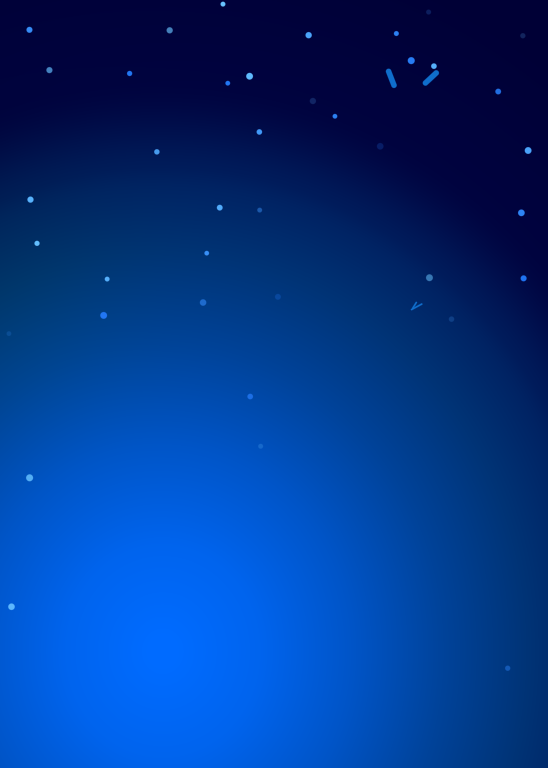
Give the GLSL for this background, as a WebGL 1 fragment shader.

```glsl
precision highp float;
// Night sky: a wide blue glow at the lower left fades into navy at the top right.
// The glow is a radial ramp of colour stops; the stars sit on a jittered hash grid
// that thins out downwards, and a few short strokes are distance-field segments.

uniform vec2 u_resolution;

#define GLOW_CENTER vec2(0.212, 0.152)
#define GLOW_STRETCH vec2(1.09, 1.0)
#define STAR_CELL 0.078
#define STAR_RADIUS 0.0040
#define STAR_SEED vec2(17.0, 43.0)
#define STROKE_RADIUS 0.0036
#define TICK_RADIUS 0.0011
#define STROKE_COLOR vec3(0.06, 0.43, 0.80)

vec3 hash3(vec2 cell) {
  vec3 q = fract(cell.xyx * vec3(0.1031, 0.1030, 0.0973));
  q += dot(q, q.yxz + 33.33);
  return fract((q.xxy + q.yzz) * q.zyx);
}

// Coverage of a shape with signed distance d, smoothed over about a pixel
float coverage(float d, float pixel) {
  return 1.0 - smoothstep(-0.75 * pixel, 0.75 * pixel, d);
}

float segmentDistance(vec2 p, vec2 a, vec2 b) {
  vec2 ab = b - a;
  float t = clamp(dot(p - a, ab) / dot(ab, ab), 0.0, 1.0);
  return length(p - a - ab * t);
}

// Linear step used between neighbouring colour stops
float ramp(float a, float b, float x) {
  return clamp((x - a) / (b - a), 0.0, 1.0);
}

vec3 glowColor(vec2 p) {
  float d = length((p - GLOW_CENTER) * GLOW_STRETCH);
  vec3 color = mix(vec3(0.0, 0.42, 1.0), vec3(0.0, 0.39, 0.93), ramp(0.02, 0.14, d));
  color = mix(color, vec3(0.0, 0.33, 0.78), ramp(0.14, 0.27, d));
  color = mix(color, vec3(0.0, 0.26, 0.60), ramp(0.27, 0.40, d));
  color = mix(color, vec3(0.0, 0.20, 0.46), ramp(0.40, 0.52, d));
  color = mix(color, vec3(0.0, 0.12, 0.37), ramp(0.52, 0.63, d));
  color = mix(color, vec3(0.0, 0.01, 0.245), smoothstep(0.60, 0.75, d));
  color = mix(color, vec3(0.0, 0.0, 0.21), ramp(0.75, 0.95, d));

  // Faint teal tint along the left side
  float teal = exp(-dot(p - vec2(0.0, 0.61), p - vec2(0.0, 0.61)) * 30.0);
  return color + teal * vec3(0.0, 0.015, -0.04);
}

vec3 addStars(vec3 color, vec2 p, float pixel) {
  vec2 cell = floor(p / STAR_CELL);
  vec3 place = hash3(cell + STAR_SEED);
  vec3 look = hash3(cell + STAR_SEED.yx + 71.0);

  // Stars are frequent near the top and rare inside the glow
  float density = mix(0.12, 0.78, smoothstep(0.25, 0.95, (cell.y + 0.5) * STAR_CELL));
  vec2 center = (cell + mix(vec2(0.12), vec2(0.88), place.xy)) * STAR_CELL;
  float radius = STAR_RADIUS * mix(0.75, 1.15, look.x);
  float star = coverage(length(p - center) - radius, pixel);

  vec3 tint = mix(vec3(0.12, 0.45, 0.95), vec3(0.42, 0.78, 1.0), look.z);
  float strength = mix(0.2, 1.0, smoothstep(0.1, 0.55, look.y));
  return mix(color, tint, star * strength * step(place.z, density));
}

vec3 addStrokes(vec3 color, vec2 p, float pixel) {
  // Pair of rounded dashes in the dark corner
  float dashes = min(
    segmentDistance(p, vec2(0.506, 0.907), vec2(0.513, 0.889)),
    segmentDistance(p, vec2(0.554, 0.892), vec2(0.568, 0.905)));
  // Small thin tick below them
  float tick = min(
    segmentDistance(p, vec2(0.536, 0.597), vec2(0.549, 0.604)),
    segmentDistance(p, vec2(0.537, 0.598), vec2(0.542, 0.606)));
  float d = min(dashes - STROKE_RADIUS, tick - TICK_RADIUS);
  return mix(color, STROKE_COLOR, coverage(d, pixel));
}

void main() {
  // Canvas height is one unit
  float pixel = 1.0 / u_resolution.y;
  vec2 p = gl_FragCoord.xy * pixel;

  vec3 color = glowColor(p);
  color = addStars(color, p, pixel);
  color = addStrokes(color, p, pixel);
  gl_FragColor = vec4(color, 1.0);
}
```
